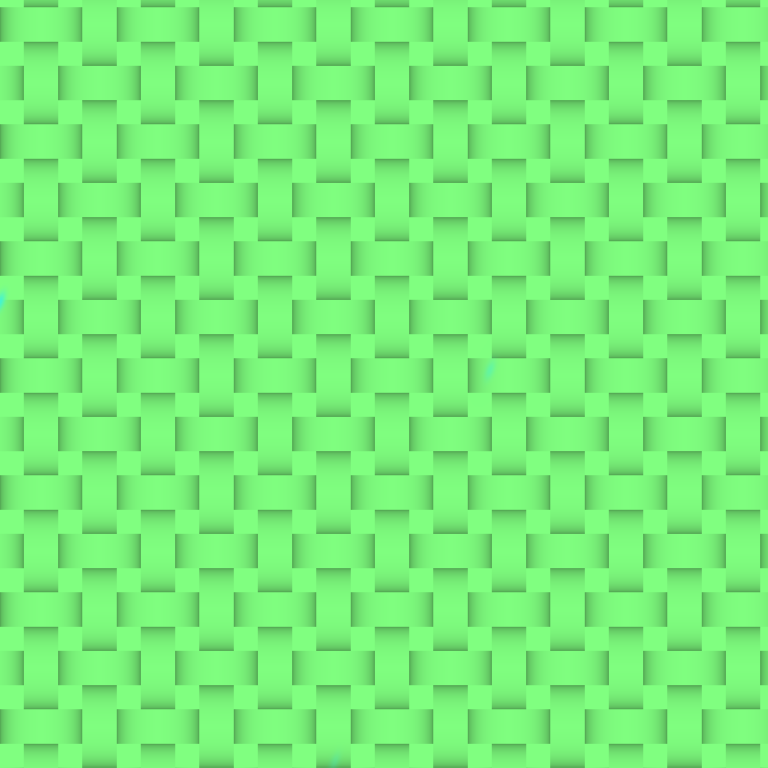
Write a three.js fragment shader that draws this pattern.

```glsl
varying vec2 vUv;

const float HALF_WIDTH = 0.295;

// Brightness along a strand, falling off where it dips under its neighbour
float strandShade(float along) {
  float toEnd = max(1.0 - along / (1.0 - HALF_WIDTH), 0.0);
  return 1.0 - 0.3 * exp(-4.2 * toEnd) - 0.12 * exp(-50.0 * toEnd);
}

float strandMask(float across, float blur) {
  return 1.0 - smoothstep(HALF_WIDTH - blur, HALF_WIDTH + blur, abs(across));
}

// Soft slanted smudge, taller than wide
float smudge(vec2 p) {
  p.x -= 0.3 * p.y;
  p /= vec2(0.007, 0.015);
  return exp(-dot(p, p) * 1.5);
}

void main() {
  // One crossing per cell
  vec2 grid = vUv * 13.128 - vec2(0.201, 0.209);
  float blur = 0.6 * max(fwidth(grid.x), fwidth(grid.y));
  vec2 cell = floor(grid);
  vec2 local = abs(fract(grid) - 0.5);

  // Turn the cell so that the upper strand always runs along x
  bool horizontalOver = mod(cell.x + cell.y, 2.0) < 0.5;
  vec2 q = horizontalOver ? local : local.yx;

  // Plain gap, then the lower strand, then the upper strand
  float shade = mix(1.0, strandShade(1.0 - q.y), strandMask(q.x, blur));
  shade = mix(shade, strandShade(q.x), strandMask(q.y, blur));
  vec3 color = vec3(0.5, 1.0, 0.5) * shade;

  // Three faint cyan stains along a curve, each weaker than the last
  for (int i = 0; i < 3; i++) {
    float k = float(i);
    vec2 center = vec2(0.0, 0.607) + k * vec2(1.058, 0.1215) - k * k * vec2(0.42, 0.2105);
    float strength = 0.9 / (1.0 + 1.2 * k);
    color = mix(color, vec3(0.25, 0.95, 0.85), strength * smudge(vUv - center));
  }

  gl_FragColor = vec4(color, 1.0);
}
```
